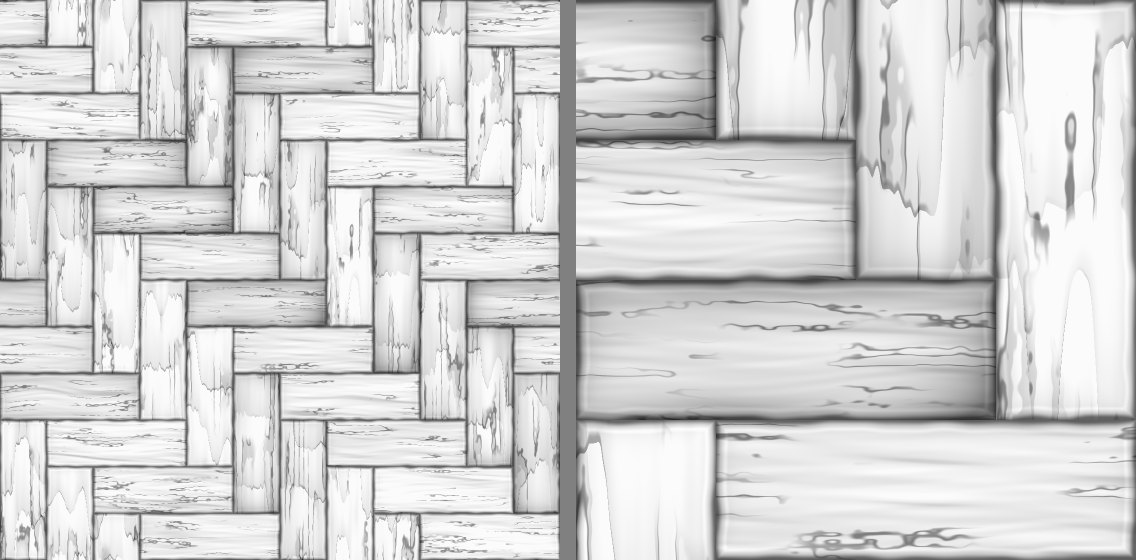
Left: the whole. Right: its middle third, enlarged.
Reproduce this texture map procedurally as a WebGL 1 fragment shader.

```glsl
precision highp float;
// Pale herringbone of 3:1 wooden planks: streaked across, flaking upright.

uniform vec2 u_resolution;

const float CELLS = 12.0;          // plank widths per canvas side
const float PLANK_LENGTH = 3.0;    // in plank widths
const float GROOVE_WIDTH = 0.030;  // in plank widths
const float GROOVE_DARK = 0.52;
const float RIM_WIDTH = 0.08;
const float RIM_DARK = 0.15;
const float SHADE_WIDTH = 0.24;    // soft shadow on sunken planks
const float SHADE_DARK = 0.30;
const float EDGE_WOBBLE = 0.03;
const float STREAK_DARK = 0.15;
const float FLAKE_DARK = 0.09;
const float CRACK_DARK = 0.42;
const float BRIGHTNESS = 1.03;
const float WHITE = 0.985;         // brightest wood

float hash(vec2 p) {
  vec3 q = fract(vec3(p.xyx) * 0.1031);
  q += dot(q, q.yzx + 33.33);
  return fract((q.x + q.y) * q.z);
}

float noise(vec2 p) {
  vec2 i = floor(p);
  vec2 f = fract(p);
  f = f * f * (3.0 - 2.0 * f);
  return mix(mix(hash(i), hash(i + vec2(1.0, 0.0)), f.x),
             mix(hash(i + vec2(0.0, 1.0)), hash(i + vec2(1.0, 1.0)), f.x), f.y);
}

// Thin line where a noise value crosses its middle
float contour(float value, float width) {
  return 1.0 - smoothstep(0.0, width, abs(value - 0.5));
}

// In both grains, p.x runs across the plank and p.y along it
float streakedGrain(vec2 p, vec2 seed) {
  float x = p.x + 0.10 * noise(p * vec2(2.0, 0.9) + seed);
  // Two sets of fine streaks that cross at a slight angle
  float broad = noise(vec2((x + 0.04 * p.y) * 9.0, p.y * 0.6) + seed);
  float rising = noise(vec2((x + 0.07 * p.y) * 19.0, p.y * 0.8) + seed + 7.0);
  float falling = noise(vec2((x - 0.06 * p.y) * 25.0, p.y * 0.9) + seed + 13.0);
  float tone = 1.04 - STREAK_DARK * (0.35 * broad + 0.55 * rising + 0.45 * falling);
  tone -= 0.10 * smoothstep(0.62, 0.9, rising * 0.5 + broad * 0.5);

  // Broken hairline cracks along the grain
  float fibre = noise(vec2(x * 15.0, p.y * 0.9) + seed + 19.0)
              + 0.25 * (noise(vec2(x * 34.0, p.y * 11.0) + seed) - 0.5);
  float patches = smoothstep(0.45, 0.75, noise(vec2(x * 7.0, p.y * 1.5) + seed + 29.0));
  return tone - CRACK_DARK * patches * contour(fibre, 0.085);
}

float flakingGrain(vec2 p, vec2 seed) {
  // Shelves with steep sides and toothed lower edges, darkening downward
  float shelf = smoothstep(0.32, 0.68, noise(vec2(p.x * 4.0, p.y * 0.35) + seed));
  float teeth = noise(vec2(p.x * 26.0, p.y * 2.0) + seed + 5.0)
              + 0.7 * noise(vec2(p.x * 11.0, p.y * 1.5) + seed + 9.0);
  float t = fract(0.75 * shelf + 0.11 * teeth - 0.65 * p.y + hash(seed));
  float worn = noise(p * vec2(5.0, 2.0) + seed + 11.0);
  float tone = 1.015 - FLAKE_DARK * t * t;
  tone -= 0.24 * smoothstep(0.955, 0.985, t) * smoothstep(0.25, 0.7, worn);
  tone -= 0.04 * noise(vec2(p.x * 13.0, p.y * 0.5) + seed + 37.0);

  // Long straight splits with grey slivers beside them
  float split = noise(vec2(p.x * 10.0, p.y * 0.55) + seed + 17.0)
              + 0.14 * (noise(vec2(p.x * 25.0, p.y * 9.0) + seed) - 0.5);
  float patches = smoothstep(0.42, 0.68, noise(p * vec2(4.0, 1.1) + seed + 23.0));
  tone -= 0.13 * patches * smoothstep(0.5, 0.53, split) * (1.0 - smoothstep(0.66, 0.7, split));
  return tone - CRACK_DARK * patches * contour(split, 0.06);
}

float plankTone(vec2 uv) {
  // Herringbone: each row shifts by one cell, three lying then three upright
  vec2 grid = uv * CELLS;
  vec2 cell = floor(grid);
  vec2 f = grid - cell;
  float k = mod(cell.x + cell.y + 3.0, 2.0 * PLANK_LENGTH);
  bool lying = k < PLANK_LENGTH - 0.5;
  float part = lying ? k : k - PLANK_LENGTH;
  vec2 start = lying ? cell - vec2(part, 0.0) : cell - vec2(0.0, part);
  vec2 p = lying ? vec2(f.y, part + f.x) : vec2(f.x, part + f.y);
  vec2 id = mod(start, CELLS);
  vec2 seed = 60.0 * vec2(hash(id + 3.7), hash(id + 41.3));

  float tone = lying ? streakedGrain(p, seed) : flakingGrain(p, seed);
  tone *= BRIGHTNESS * mix(0.955, 1.015, hash(id + 17.9));

  // Grooves, worn rims and uneven shadow
  vec2 side = min(p, vec2(1.0, PLANK_LENGTH) - p);
  float edge = min(side.x, side.y);
  float d = max(edge + EDGE_WOBBLE * (noise(p * 5.0 + seed) - 0.5), 0.0);
  float lowness = hash(id + 29.1);
  float sunken = lowness * lowness * (0.3 + noise(p * 1.1 + seed + 31.0));
  float groove = d / GROOVE_WIDTH;
  float shade = exp(-side.x / SHADE_WIDTH) + exp(-side.y / SHADE_WIDTH);
  tone *= 1.0 - SHADE_DARK * sunken * min(shade, 1.3);
  tone *= 1.0 - RIM_DARK * exp(-d / RIM_WIDTH);
  tone += 0.06 * (1.0 - smoothstep(0.0, 0.025, abs(d - 0.075)));
  return tone * (1.0 - GROOVE_DARK * exp(-groove * groove));
}

void main() {
  // Four samples per pixel smooth the fine grain
  float tone = 0.0;
  for (int i = 0; i < 4; i++) {
    float n = float(i);
    vec2 offset = vec2(mod(n, 2.0), floor(n * 0.5)) * 0.5 - 0.25;
    tone += 0.25 * clamp(plankTone((gl_FragCoord.xy + offset) / u_resolution), 0.0, WHITE);
  }
  gl_FragColor = vec4(vec3(tone), 1.0);
}
```
